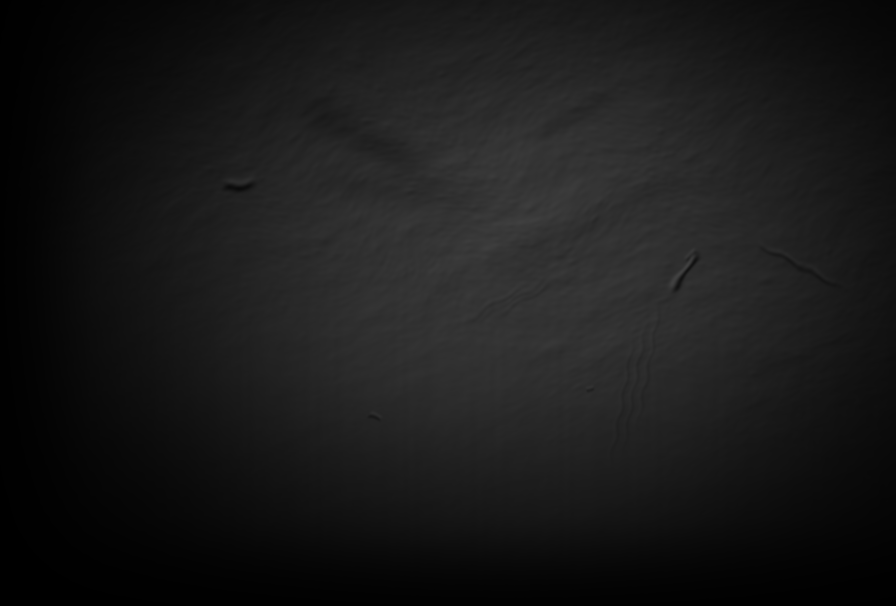
Write a Shadertoy shader that draws this texture.

```glsl
vec2 hash2(vec2 cell) {
    vec2 q = vec2(dot(cell, vec2(127.1, 311.7)), dot(cell, vec2(269.5, 183.3)));
    return fract(sin(q) * 43758.5);
}

// Soft cellular bumps: rounded mounds around jittered points
float cellBumps(vec2 p) {
    vec2 cell = floor(p);
    float sum = 0.0;
    for (int y = -1; y <= 1; y++)
    for (int x = -1; x <= 1; x++) {
        vec2 id = cell + vec2(x, y);
        vec2 seed = hash2(id);
        vec2 d = id + seed - p;
        sum += (0.3 + 0.7 * fract(seed.x * 17.0 + seed.y * 5.0)) * exp(-5.0 * dot(d, d));
    }
    return sum;
}

// Trowelled plaster height, stretched along a rising diagonal
float plaster(vec2 p) {
    p += 0.012 * sin(p.yx * vec2(23.0, 17.0) + 2.0 * sin(p * 9.0));
    vec2 q = mat2(0.94, -0.34, 0.34, 0.94) * p;
    float height = 0.0, gain = 1.0, scale = 16.0;
    for (int i = 0; i < 3; i++) {
        height += gain * cellBumps(q * scale * vec2(0.75, 1.25) + float(i) * 7.3);
        scale *= 2.3;
        gain *= 0.55;
    }
    return height;
}

// x: signed offset across a segment, y: fade along it
vec2 strokeSpace(vec2 p, vec2 a, vec2 b) {
    vec2 dir = b - a;
    float len = length(dir);
    dir /= len;
    vec2 d = p - a;
    float along = dot(d, dir) / len;
    float fade = smoothstep(-0.15, 0.2, along) * (1.0 - smoothstep(0.75, 1.15, along));
    return vec2(dot(d, vec2(-dir.y, dir.x)), fade);
}

float smear(vec2 p, vec2 a, vec2 b, float width) {
    vec2 s = strokeSpace(p, a, b);
    return s.y * exp(-s.x * s.x / (width * width));
}

// Dark groove with a lit lip on its left side
float groove(vec2 p, vec2 a, vec2 b, float width) {
    p += 0.0025 * sin(p.yx * 130.0);
    vec2 s = strokeSpace(p, a, b);
    float u = s.x / width;
    return s.y * (0.6 * exp(-(u - 1.8) * (u - 1.8)) - exp(-u * u));
}

void mainImage(out vec4 fragColor, in vec2 fragCoord) {
    vec2 uv = fragCoord / iResolution.xy;
    vec2 p = fragCoord / iResolution.y;

    // Broad glow falling to black on the left and below
    vec2 r = (uv - vec2(0.57, 0.58)) / vec2(0.42, 0.46);
    float glow = 0.207 * exp(-pow(dot(r, r), 1.3));
    glow *= smoothstep(-0.06, 0.16, uv.y) * smoothstep(-0.05, 0.12, uv.x);

    // Wide tonal drift and trowel sweeps
    vec2 w = p + 0.03 * sin(p.yx * vec2(11.0, 8.0) + 1.3);
    float tone = 1.0 + 0.025 * sin(w.x * 7.0 - w.y * 15.0) * sin(w.x * 4.0 + w.y * 6.0);
    tone -= 0.20 * smear(w, vec2(0.47, 0.80), vec2(0.72, 0.73), 0.028);
    tone -= 0.13 * smear(w, vec2(0.55, 0.68), vec2(0.83, 0.70), 0.025);
    tone -= 0.14 * smear(w, vec2(0.86, 0.80), vec2(1.00, 0.85), 0.016);
    tone -= 0.08 * smear(w, vec2(0.86, 0.57), vec2(1.12, 0.70), 0.030);
    tone += 0.07 * smear(w, vec2(0.75, 0.76), vec2(1.08, 0.86), 0.055);
    tone += 0.06 * smear(w, vec2(0.78, 0.62), vec2(1.13, 0.74), 0.040);

    // Surface relief lit from the upper left, rougher above the middle
    vec2 e = vec2(-0.0018, 0.0024);
    float relief = plaster(p - e) - plaster(p + e);
    float rough = 0.35 + 0.65 * smoothstep(0.25, 0.65, p.y + 0.25 * (p.x - 0.75));
    tone += 0.20 * relief * rough;

    // Fine vertical streaks in the lower half
    float streak = sin(p.x * 190.0 + 3.0 * sin(p.x * 47.0)) * sin(p.x * 61.0 + p.y * 5.0);
    tone += 0.016 * streak * (1.0 - smoothstep(0.35, 0.75, p.y));

    // Raking ridges near the centre and long scrapes below right
    for (int i = 0; i < 3; i++) {
        float k = float(i);
        vec2 ridge = vec2(0.77 + 0.025 * k, 0.468 + 0.004 * k);
        tone += 0.12 * groove(p, ridge, ridge + vec2(0.10, 0.06), 0.004);
        vec2 scrape = vec2(1.01 + 0.022 * k, 0.24 + 0.03 * k);
        tone += 0.09 * groove(p, scrape, scrape + vec2(0.035, 0.19), 0.003);
    }

    // Distinct gouges, hairline crack and small chips
    tone += 0.65 * groove(p, vec2(0.372, 0.688), vec2(0.422, 0.693), 0.006);
    tone += 0.65 * groove(p, vec2(1.110, 0.520), vec2(1.153, 0.578), 0.004);
    tone += 0.30 * groove(p, vec2(1.130, 0.570), vec2(1.152, 0.583), 0.003);
    tone += 0.28 * groove(p, vec2(1.260, 0.590), vec2(1.385, 0.525), 0.004);
    tone += 0.35 * groove(p, vec2(0.608, 0.312), vec2(0.630, 0.306), 0.003);
    tone += 0.25 * groove(p, vec2(0.970, 0.355), vec2(0.982, 0.361), 0.003);

    fragColor = vec4(vec3(max(glow * tone, 0.0)), 1.0);
}
```
